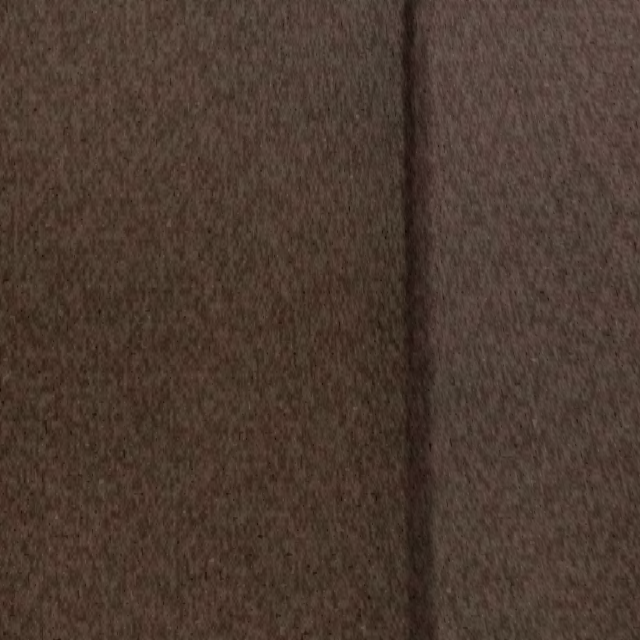
Reproduce this texture procedurally as a WebGL 1 fragment shader.

```glsl
precision highp float;
// Brown woven cloth with streaky vertical grain and one dark, soft-edged fold.
uniform vec2 u_resolution;

// Cloth colours: left and right panels at top, middle and bottom
const vec3 LEFT_TOP = vec3(0.325, 0.257, 0.215);
const vec3 LEFT_MID = vec3(0.277, 0.209, 0.162);
const vec3 LEFT_LOW = vec3(0.288, 0.217, 0.173);
const vec3 RIGHT_TOP = vec3(0.362, 0.292, 0.265);
const vec3 RIGHT_MID = vec3(0.312, 0.250, 0.220);
const vec3 RIGHT_LOW = vec3(0.305, 0.243, 0.203);
const vec3 FOLD_COLOR = vec3(0.135, 0.085, 0.065);

// Fold placement in canvas widths
const float FOLD_TOP_X = 0.629;
const float FOLD_LOW_X = 0.636;
const float CORE_WIDTH = 0.022;
const float SHADE_WIDTH = 0.044;

// Grain size and strength
const vec2 COARSE_GRAIN = vec2(205.0, 92.0);
const vec2 FINE_GRAIN = vec2(390.0, 215.0);
const float COARSE_AMOUNT = 0.105;
const float FINE_AMOUNT = 0.070;
const float SPECK_AMOUNT = 0.10;
const float TINT_AMOUNT = 0.022;

float hash(vec2 p) {
  return fract(sin(dot(p, vec2(127.1, 311.7))) * 43758.5453);
}

float noise(vec2 p) {
  vec2 cell = floor(p);
  vec2 f = fract(p);
  f = f * f * (3.0 - 2.0 * f);
  float low = mix(hash(cell), hash(cell + vec2(1.0, 0.0)), f.x);
  float high = mix(hash(cell + vec2(0.0, 1.0)), hash(cell + vec2(1.0, 1.0)), f.x);
  return mix(low, high, f.y);
}

vec3 verticalRamp(vec3 low, vec3 mid, vec3 top, float y) {
  vec3 lower = mix(low, mid, smoothstep(0.0, 0.5, y));
  return mix(lower, top, smoothstep(0.45, 1.0, y));
}

// Broad panel shading on either side of the fold
vec3 clothColor(vec2 uv, float side) {
  vec3 left = verticalRamp(LEFT_LOW, LEFT_MID, LEFT_TOP, uv.y);
  vec3 right = verticalRamp(RIGHT_LOW, RIGHT_MID, RIGHT_TOP, uv.y);
  left += vec3(0.0, 0.005, 0.014) * smoothstep(0.2, 0.5, uv.x) * smoothstep(0.4, 1.0, uv.y);
  left -= 0.014 * smoothstep(0.10, 0.0, uv.x);
  left -= vec3(0.026, 0.016, 0.012) * smoothstep(0.12, 0.0, abs(side));
  right -= 0.014 * smoothstep(0.18, 0.37, side) * smoothstep(0.9, 0.4, uv.y);
  return mix(left, right, smoothstep(0.0, 0.03, side));
}

// Dark core at the sharp left edge, fading into a wider shade on the right
float foldShadow(float side, float y) {
  float edge = smoothstep(-0.007, 0.007, side);
  float core = edge * smoothstep(CORE_WIDTH + 0.010, CORE_WIDTH - 0.012, side);
  float shade = edge * smoothstep(SHADE_WIDTH + 0.008, SHADE_WIDTH - 0.014, side);
  float coreDepth = mix(0.46, 0.88, smoothstep(0.15, 0.65, y));
  float shadeDepth = mix(0.62, 0.46, smoothstep(0.2, 0.9, y));
  shadeDepth *= 1.0 - 0.5 * smoothstep(0.88, 1.0, y);
  return max(core * coreDepth, shade * shadeDepth);
}

void main() {
  vec2 uv = gl_FragCoord.xy / u_resolution;
  float wobble = 0.005 * (noise(vec2(3.0, uv.y * 45.0)) - 0.5);
  float side = uv.x - mix(FOLD_LOW_X, FOLD_TOP_X, uv.y) + wobble;

  vec3 color = clothColor(uv, side);
  color *= 0.96 + 0.08 * noise(uv * vec2(9.0, 6.0) + 17.0);
  float shadow = foldShadow(side, uv.y);
  color = mix(color, FOLD_COLOR, shadow);

  // Fibres lean slightly toward the lower right
  vec2 fibre = uv + vec2(0.22 * uv.y * smoothstep(0.3, 0.9, uv.x), 0.0);
  float coarse = noise(fibre * COARSE_GRAIN) - 0.5;
  float fine = noise(fibre * FINE_GRAIN + 51.0) - 0.5;
  float grain = COARSE_AMOUNT * coarse + FINE_AMOUNT * fine;

  // Sparse dark pits and pale flecks
  float speck = noise(fibre * vec2(180.0, 105.0) + 83.0);
  grain -= SPECK_AMOUNT * smoothstep(0.86, 1.0, speck);
  grain += 0.7 * SPECK_AMOUNT * smoothstep(0.12, 0.0, speck);
  color += grain * mix(1.0, 0.6, shadow);

  // Faint red and green mottling
  float tint = noise(uv * 34.0 + 29.0) - 0.5;
  color += TINT_AMOUNT * tint * vec3(1.0, -0.5, 0.1);

  gl_FragColor = vec4(clamp(color, 0.0, 1.0), 1.0);
}
```
